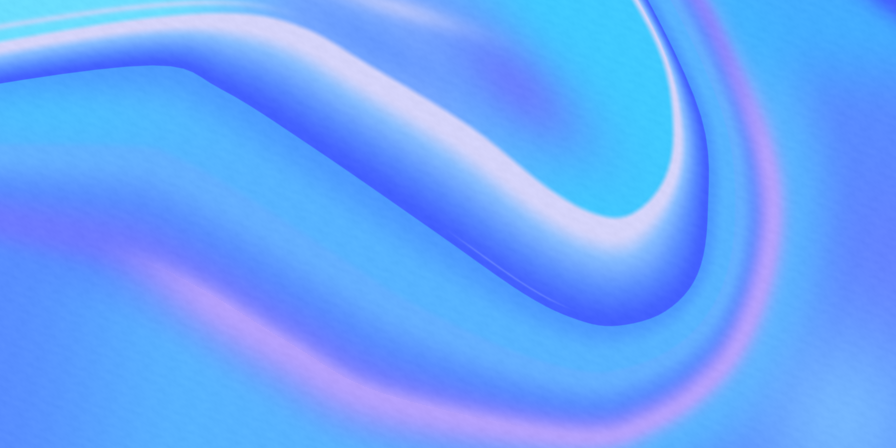
Reproduce this background procedurally as a WebGL 2 fragment shader.

```glsl
#version 300 es
precision highp float;
// Glossy folded ribbons of cyan, blue and lilac sweeping through a deep bend.
uniform vec2 u_resolution;
out vec4 outColor;

const vec3 CYAN = vec3(0.25, 0.79, 1.0);
const vec3 SKY = vec3(0.34, 0.70, 1.0);
const vec3 AZURE = vec3(0.34, 0.55, 1.0);
const vec3 PERIWINKLE = vec3(0.46, 0.66, 1.0);
const vec3 DEEP = vec3(0.26, 0.38, 1.0);
const vec3 VIOLET = vec3(0.42, 0.48, 1.0);
const vec3 LILAC = vec3(0.73, 0.64, 0.99);
const vec3 PALE = vec3(0.83, 0.83, 0.98);
const float GRAIN = 0.012;
const int KNOTS = 15;
const int STEPS = 6;

// Spline knots: upper rim of the ribbon, its lower rim, and the lilac ridge.
const vec2 CREST[KNOTS] = vec2[KNOTS](
  vec2(-0.31, 0.84), vec2(-0.08, 0.89), vec2(0.29, 0.953), vec2(0.53, 0.968),
  vec2(0.68, 0.935), vec2(0.82, 0.855), vec2(1.05, 0.715), vec2(1.22, 0.58),
  vec2(1.33, 0.52), vec2(1.41, 0.52), vec2(1.48, 0.59), vec2(1.505, 0.70),
  vec2(1.48, 0.87), vec2(1.38, 1.06), vec2(1.25, 1.25));
const vec2 HEM[KNOTS] = vec2[KNOTS](
  vec2(-0.31, 0.74), vec2(-0.08, 0.80), vec2(0.34, 0.854), vec2(0.495, 0.80),
  vec2(0.70, 0.67), vec2(0.965, 0.487), vec2(1.17, 0.344), vec2(1.29, 0.286),
  vec2(1.38, 0.273), vec2(1.485, 0.305), vec2(1.557, 0.388), vec2(1.58, 0.53),
  vec2(1.565, 0.74), vec2(1.43, 1.03), vec2(1.30, 1.22));
const vec2 RIDGE[KNOTS] = vec2[KNOTS](
  vec2(-0.3, 0.60), vec2(-0.1, 0.52), vec2(0.26, 0.44), vec2(0.44, 0.36),
  vec2(0.65, 0.232), vec2(0.86, 0.12), vec2(1.28, 0.031), vec2(1.46, 0.068),
  vec2(1.60, 0.172), vec2(1.68, 0.31), vec2(1.72, 0.48), vec2(1.71, 0.64),
  vec2(1.65, 0.82), vec2(1.54, 1.04), vec2(1.40, 1.20));

vec2 spline(vec2 a, vec2 b, vec2 c, vec2 d, float t) {
  return b + 0.5 * t * (c - a + t * (2.0 * a - 5.0 * b + 4.0 * c - d
    + t * (3.0 * (b - c) + d - a)));
}

// Signed distance to a spline: negative above the bend, positive below it.
float curveDistance(vec2 p, vec2 k[KNOTS]) {
  float nearest = 1e3, side = 1.0;
  vec2 start = k[1];
  for (int i = 0; i < KNOTS - 3; i++) {
    for (int j = 1; j <= STEPS; j++) {
      vec2 end = spline(k[i], k[i + 1], k[i + 2], k[i + 3], float(j) / float(STEPS));
      vec2 along = end - start, rel = p - start;
      vec2 gap = rel - along * clamp(dot(rel, along) / dot(along, along), 0.0, 1.0);
      float d = dot(gap, gap);
      if (d < nearest) {
        nearest = d;
        side = along.x * rel.y - along.y * rel.x > 0.0 ? -1.0 : 1.0;
      }
      start = end;
    }
  }
  return side * sqrt(nearest);
}

// Soft elliptical light, turned by an angle.
float glow(vec2 p, vec2 centre, vec2 radii, float angle) {
  float c = cos(angle), s = sin(angle);
  vec2 q = mat2(c, -s, s, c) * (p - centre) / radii;
  return exp(-dot(q, q));
}

float layeredSines(vec2 p) {
  float sum = 0.0, gain = 0.5;
  for (int i = 0; i < 4; i++) {
    p = mat2(0.8, -0.6, 0.6, 0.8) * p * 1.7 + 1.3;
    sum += gain * sin(p.x + sin(p.y * 1.3)) * sin(p.y);
    gain *= 0.7;
  }
  return sum;
}

// Cyan hollow above the crest, with a violet shadow and pale folds.
vec3 hollow(vec2 p, float crest) {
  vec3 col = mix(PERIWINKLE, CYAN, smoothstep(0.95, 1.3, p.x + 0.25 * (p.y - 0.7)));
  col = mix(vec3(0.42, 0.87, 1.0), col, smoothstep(0.35, 0.7, p.x));
  col = mix(col, VIOLET, 0.9 * glow(p, vec2(1.15, 0.81), vec2(0.21, 0.09), -0.75));
  col = mix(col, AZURE, 0.5 * glow(p, vec2(0.84, 0.90), vec2(0.18, 0.04), -0.5));
  col = mix(col, PALE, 0.6 * glow(p, vec2(0.88, 0.985), vec2(0.17, 0.025), -0.3));
  float streak = exp(-pow((crest + 0.035 - 0.02 * p.x) / 0.008, 2.0));
  return mix(col, PALE, 0.65 * streak * smoothstep(0.7, 0.4, p.x));
}

// Glossy ribbon shaded from its pale crest (0) to its deep hem (1).
vec3 ribbon(vec2 p, float t, float hem) {
  vec3 col = mix(PALE, vec3(0.52, 0.74, 1.0), smoothstep(0.16, 0.42, t));
  col = mix(col, AZURE, smoothstep(0.32, 0.72, t));
  col = mix(col, DEEP, smoothstep(0.6, 0.98, t));
  float thread = exp(-pow((hem + 0.018) / 0.0025, 2.0));
  return col + 0.10 * thread * smoothstep(0.98, 1.08, p.x) * smoothstep(1.3, 1.2, p.x);
}

// Broad slope between the hem (0) and the lilac ridge (1).
vec3 slope(vec2 p, float t) {
  vec3 col = mix(vec3(0.30, 0.60, 1.0), SKY, smoothstep(0.0, 0.28, t));
  col = mix(col, CYAN, 0.45 * glow(p, vec2(0.1, 0.75), vec2(0.35, 0.08), -0.1));
  col = mix(col, PERIWINKLE, 0.4 * smoothstep(0.40, 0.46, t));
  col = mix(col, AZURE, smoothstep(0.5, 0.78, t));
  return mix(col, VIOLET, smoothstep(0.7, 0.95, t));
}

// Outer field: blue at the right, sky blue in the lower left.
vec3 field(vec2 p, float d) {
  vec3 right = mix(SKY, AZURE, smoothstep(0.05, 0.20, d));
  right = mix(right, vec3(0.25, 0.70, 1.0), 0.85 * smoothstep(0.72, 0.95, p.y));
  right = mix(right, VIOLET, 0.6 * glow(p, vec2(2.0, 0.4), vec2(0.14, 0.25), 0.0));
  right = mix(right, vec3(0.45, 0.71, 1.0), glow(p, vec2(1.88, 0.06), vec2(0.2, 0.22), 0.0));
  right = mix(right, DEEP, glow(p, vec2(2.0, 1.0), vec2(0.13, 0.04), -0.6));
  vec3 left = mix(AZURE, SKY, smoothstep(-0.05, 0.45, p.x) * smoothstep(0.02, 0.16, d));
  return mix(left, right, smoothstep(1.0, 1.5, p.x));
}

void main() {
  vec2 p = gl_FragCoord.xy / u_resolution * vec2(2.0, 1.0);
  float pixel = 1.0 / u_resolution.y;
  float crest = curveDistance(p, CREST);
  float hem = curveDistance(p, HEM);
  float ridge = curveDistance(p, RIDGE);

  // Slope and field meet beneath the lilac highlight.
  float slopeT = hem / max(hem + abs(ridge), 1e-4);
  float spread = mix(0.075, 0.03, smoothstep(0.7, 1.6, p.x));
  vec3 col = mix(slope(p, slopeT), field(p, ridge), smoothstep(-0.005, spread, ridge));
  float lilac = exp(-pow((ridge - 0.15 * spread) / (ridge > 0.0 ? spread : 0.032), 2.0));
  lilac *= smoothstep(0.18, 0.5, p.x) * mix(1.0, 0.4, smoothstep(0.6, 0.95, p.y));
  col = mix(col, LILAC, 0.9 * lilac);

  // Ribbon and hollow lie over the slope.
  float ribbonT = abs(crest) / max(abs(crest) + abs(hem), 1e-4);
  col = mix(ribbon(p, ribbonT, hem), col, smoothstep(-pixel, pixel, hem));
  col = mix(hollow(p, crest), col, smoothstep(-0.008 - pixel, 0.006, crest));

  // Fine brushed surface.
  col += GRAIN * layeredSines(vec2(p.x * 50.0, (p.y + 0.5 * p.x) * 90.0));
  outColor = vec4(clamp(col, 0.0, 1.0), 1.0);
}
```
